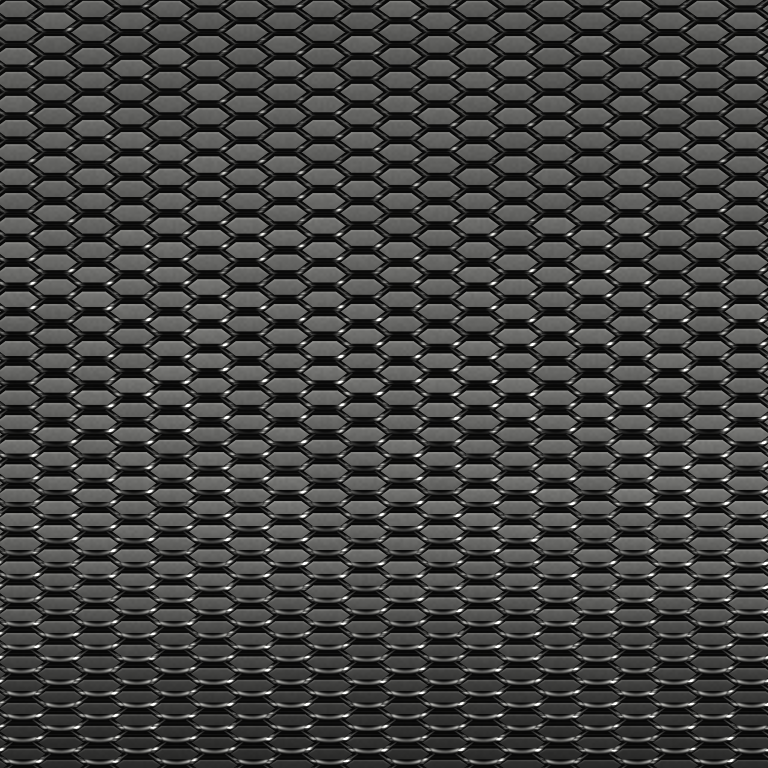
Give the GLSL for this texture, as a WebGL 2 fragment shader.

```glsl
#version 300 es
precision highp float;
// Dark expanded-metal mesh: two interleaved lattices of flat hexagonal faces
// over black gaps. Each face has a thin rim, a lower lip and corner glints;
// faces flatten and darken, and lips brighten, towards the bottom.
uniform vec2 u_resolution;
out vec4 fragColor;

float hash(vec2 p) {
  return fract(sin(dot(p, vec2(127.1, 311.7))) * 43758.5453);
}

float noise(vec2 p) {
  vec2 i = floor(p), f = fract(p);
  f = f * f * (3.0 - 2.0 * f);
  return mix(mix(hash(i), hash(i + vec2(1, 0)), f.x),
             mix(hash(i + vec2(0, 1)), hash(i + vec2(1, 1)), f.x), f.y);
}

// Wide hexagon with flat top and bottom, pointed at left and right.
float hexagon(vec2 p, float halfWidth, float halfHeight) {
  p = abs(p);
  return max(p.y - halfHeight, (p.x + 1.35 * p.y - halfWidth) / 1.68);
}

float bell(float x, float width) {
  return exp(-x * x / (width * width));
}

void main() {
  vec2 uv = gl_FragCoord.xy / u_resolution;
  float down = 1.0 - uv.y;
  float blur = 55.0 / min(u_resolution.x, u_resolution.y);

  // Ten repeats across and 32 down; the curved sheet crowds rows at both ends
  // and its columns lean slightly to the right towards the bottom.
  float t = down - 0.42;
  vec2 lattice = vec2(uv.x * 10.0 - 0.21 - 0.09 * down * down,
                      31.2 * t + 3.0 * t * t * t - 0.055);

  float halfWidth = mix(2.8, 2.95, down);
  float halfHeight = mix(1.1, 0.76, smoothstep(0.0, 1.0, down));
  float faceTone = mix(0.37, 0.415, smoothstep(0.0, 0.5, down))
                 * mix(1.0, 0.42, smoothstep(0.66, 1.0, down));
  float lipStrength = smoothstep(0.4, 0.9, down);
  float glintStrength = mix(0.6, 1.2, smoothstep(0.1, 0.6, down));

  float tone = 0.03;
  float faceMask = 0.0;
  float faceLight = 0.0;

  for (int k = 0; k < 2; k++) {
    vec2 g = lattice + 0.5 * float(k);
    vec2 id = floor(g + 0.5);
    vec2 p = (g - id) * vec2(10.0, -3.15);
    float chance = hash(id + 37.0 * float(k));
    float d = hexagon(p, halfWidth, halfHeight);

    // Thin rim of the opening, strongest on the lower diagonals.
    float side = smoothstep(0.9, 1.9, abs(p.x));
    float below = smoothstep(0.3, -0.6, p.y);
    float rim = bell(d - 0.38, 0.13);
    tone = max(tone, rim * mix(0.07, 0.32, below * side));

    // Rounded lip under the face, curling up at both ends.
    float curl = 0.1 * p.x * p.x;
    float lip = bell(p.y + halfHeight + 0.52 - curl, 0.25)
              * (1.0 - smoothstep(1.5, 2.2, abs(p.x)));
    tone = max(tone, lip * lipStrength * (0.38 + 0.15 * p.x * p.x));

    // Broken glints along the joints, brighter on the right.
    float right = smoothstep(-0.5, 0.5, p.x);
    float corner = bell(abs(p.x) - 2.1, 0.65) * bell(p.y + halfHeight + 0.08, 0.55);
    float breaks = mix(0.45, 1.0, smoothstep(-0.4, 0.3, sin(p.y * 9.0 + chance * 6.3)));
    float glint = bell(d - 0.36, 0.25) * corner * breaks;
    tone = max(tone, glint * glintStrength * mix(0.6, 1.1, right) * (0.8 + 0.4 * chance));

    // Satin face with a soft vertical sheen and a faint bright edge.
    float mask = 1.0 - smoothstep(-blur, blur, d);
    float sheen = 1.0 + 0.09 * p.y / halfHeight + 0.1 * (chance - 0.5);
    float edge = bell(d + 0.12, 0.12) * smoothstep(-0.2, 0.6, p.y) * 0.08;
    faceLight = mix(faceLight, faceTone * sheen + edge, step(faceMask, mask));
    faceMask = max(faceMask, mask);
  }

  tone = mix(tone, faceLight, faceMask);

  // Fine grain and slow unevenness in the finish.
  tone *= 0.96 + 0.08 * noise(uv * 260.0);
  tone *= 0.98 + 0.04 * noise(uv * 5.0);

  fragColor = vec4(clamp(tone * vec3(1.0, 1.0, 0.98), 0.0, 1.0), 1.0);
}
```
